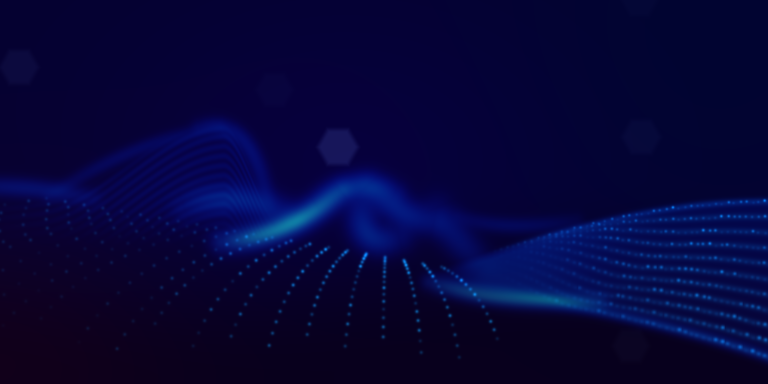
Reproduce this background procedurally as a Shadertoy shader.

```glsl
// A dark navy backdrop with a blurred luminous wave running across it.
// Soft folds are glows around Bezier curves; the right sheet and the central
// fan are loops of small beads; faint hexagons float above as bokeh.
const vec3 NAVY = vec3(0.018, 0.005, 0.19), INDIGO = vec3(0.024, 0.0, 0.235);
const vec3 DUSK = vec3(0.03, 0.0, 0.112), PLUM = vec3(0.035, 0.0, -0.01);
const vec3 TEAL = vec3(0.05, 0.21, 0.06), BEAD = vec3(0.02, 0.44, 0.62);
const vec3 BOKEH = vec3(0.065, 0.085, 0.12);
const int CURVE_STEPS = 14, SHEET_STRANDS = 11, FAN_STRANDS = 22, FAN_BEADS = 15;
const float SHEET_START = 1.15, BEAD_SPACING = 0.016, BEAD_RADIUS = 0.0046;

float hash(vec2 p) { return fract(sin(dot(p, vec2(127.1, 311.7))) * 43758.5); }

float bell(float d, float width) { return exp(-d * d / (width * width)); }

// Soft glow around a quadratic Bezier curve, dimmer towards both ends
float ribbon(vec2 p, vec2 a, vec2 b, vec2 c, float width) {
    float nearest = 1e3, along = 0.0, n = float(CURVE_STEPS);
    vec2 prev = a;
    for (int i = 1; i <= CURVE_STEPS; i++) {
        float t = float(i) / n;
        vec2 next = mix(mix(a, b, t), mix(b, c, t), t), seg = next - prev;
        float h = clamp(dot(p - prev, seg) / dot(seg, seg), 0.0, 1.0);
        float d = length(p - prev - seg * h);
        if (d < nearest) { nearest = d; along = t + (h - 1.0) / n; }
        prev = next;
    }
    return bell(nearest, width) * mix(0.4, 1.0, 4.0 * along * (1.0 - along));
}

// Flat-topped hexagon with a soft edge
float hexagon(vec2 p, float x, float y, float apothem) {
    vec2 q = abs(p - vec2(x, y));
    return smoothstep(0.01, -0.008, max(q.y, 0.866 * q.x + 0.5 * q.y) - apothem);
}

vec3 backdrop(vec2 p) {
    vec3 col = mix(NAVY, INDIGO, bell(length((p - vec2(0.9, 0.58)) * vec2(0.7, 1.0)), 0.42));
    col = mix(DUSK, col, smoothstep(0.05, 0.5, p.y + 0.04 * sin(3.0 * p.x)));
    col += PLUM * bell(length(p - vec2(0.0, 0.05)), 0.45);
    return col + vec3(-0.014, 0.012, 0.0) * bell(length(p - vec2(1.85, 0.9)), 0.55);
}

// Blue for faint light, turning to cyan as it grows
vec3 glowColour(float g) {
    return vec3(-0.012 * min(g, 1.0), g * (0.06 + 0.13 * g), 0.42 - 0.42 * exp(-1.6 * g));
}

// Translucent striped hump on the left
float hump(vec2 p) {
    float top = 0.48 + 0.195 * smoothstep(0.1, 0.57, p.x) - 0.24 * smoothstep(0.58, 0.73, p.x);
    float depth = top - p.y;
    float mask = smoothstep(-0.01, 0.03, depth) * smoothstep(0.34, 0.5, p.y);
    mask *= smoothstep(0.74, 0.64, p.x) * smoothstep(-0.2, 0.45, p.x);
    return mask * (0.7 + 0.3 * cos(250.0 * depth + 30.0 * p.x));
}

// Upper and lower edge heights of the right sheet, s from 0 to 1
vec2 sheetEdges(float s) {
    return vec2(0.3 + 0.175 * sin(1.571 * s), 0.25 - 0.18 * s * s - 0.02 * sin(3.14 * s));
}

// Strands peel off the upper edge and spread to fill the sheet
float strandHeight(float x, float lane) {
    float s = (x - SHEET_START) / (2.0 - SHEET_START), leave = 0.35 - 0.45 * lane;
    vec2 edges = sheetEdges(s);
    return mix(edges.x, edges.y, lane * smoothstep(leave, leave + 0.5, s));
}

float sheetBeads(vec2 p) {
    float sum = 0.0, cell = floor(p.x / BEAD_SPACING);
    for (int i = 0; i < SHEET_STRANDS; i++) {
        float k = float(i), lane = k / float(SHEET_STRANDS - 1), glint = hash(vec2(cell, k));
        float x = (cell + 0.35 + 0.3 * hash(vec2(k, cell))) * BEAD_SPACING;
        float y = strandHeight(x, lane) + 0.006 * (glint - 0.5);
        float strength = (0.15 + 1.1 * glint * glint) * mix(1.0, 0.6, lane);
        sum += strength * bell(length(p - vec2(x, y)), BEAD_RADIUS * (0.8 + 0.4 * lane));
        sum += 0.24 * bell(p.y - strandHeight(p.x, lane), 0.009);
    }
    return sum * smoothstep(SHEET_START + 0.1, 1.85, p.x);
}

// Beaded strands hooking over and falling from the central folds
float fanBeads(vec2 p) {
    float sum = 0.0;
    for (int i = 0; i < FAN_STRANDS; i++) {
        float k = float(i), dim = mix(1.15, 0.25, smoothstep(5.0, 12.0, k));
        vec2 root = vec2(1.15 - 0.049 * k, 0.305 + 0.0085 * k);
        vec2 reach = vec2(0.145 - 0.05 * k, -0.18 - 0.08 * hash(vec2(k, 3.0)) - 0.004 * k);
        for (int j = 0; j < FAN_BEADS; j++) {
            float t = pow(float(j) / float(FAN_BEADS - 1), 1.25);
            vec2 bead = root + reach * t * vec2(1.4 - 0.4 * t, 0.55 + 0.45 * t);
            float glint = 0.25 + 0.85 * hash(vec2(k, float(j)));
            sum += dim * glint * (1.0 - 0.5 * t) * bell(length(p - bead), BEAD_RADIUS);
        }
    }
    return sum;
}

void mainImage(out vec4 fragColor, in vec2 fragCoord) {
    vec2 p = fragCoord / iResolution.xy * vec2(2.0, 1.0);
    // Left hump and its rim
    float glow = 0.24 * hump(p);
    glow += 0.45 * ribbon(p, vec2(-0.1, 0.513), vec2(0.08, 0.52), vec2(0.24, 0.485), 0.024);
    glow += 0.28 * ribbon(p, vec2(0.13, 0.49), vec2(0.34, 0.63), vec2(0.57, 0.67), 0.018);
    glow += 0.42 * ribbon(p, vec2(0.52, 0.67), vec2(0.66, 0.7), vec2(0.7, 0.46), 0.022);
    glow += 0.6 * ribbon(p, vec2(0.48, 0.46), vec2(0.6, 0.51), vec2(0.77, 0.44), 0.036);
    // Central folds
    float streak = ribbon(p, vec2(0.58, 0.37), vec2(0.75, 0.385), vec2(0.89, 0.5), 0.032);
    glow += 1.1 * streak;
    glow += 0.6 * ribbon(p, vec2(0.82, 0.47), vec2(0.92, 0.55), vec2(1.03, 0.5), 0.03);
    glow += 0.65 * ribbon(p, vec2(0.96, 0.52), vec2(1.03, 0.44), vec2(1.13, 0.42), 0.036);
    glow += 0.75 * ribbon(p, vec2(0.94, 0.48), vec2(0.93, 0.35), vec2(1.04, 0.38), 0.038);
    glow += 0.42 * ribbon(p, vec2(1.14, 0.46), vec2(1.17, 0.39), vec2(1.26, 0.31), 0.04);
    glow += 0.28 * ribbon(p, vec2(1.2, 0.435), vec2(1.31, 0.395), vec2(1.5, 0.425), 0.02);
    // Right sheet body and edges
    float s = (p.x - SHEET_START) / (2.0 - SHEET_START);
    vec2 rise = p.y - sheetEdges(s);
    float body = smoothstep(0.01, -0.02, rise.x) * smoothstep(-0.01, 0.02, rise.y);
    glow += body * smoothstep(-0.1, 0.2, s) * (0.18 + 0.35 * bell(s - 0.22, 0.25));
    glow += (0.45 * bell(rise.y, 0.016) + 0.22 * bell(rise.x, 0.01)) * smoothstep(0.1, 0.4, s);
    float lip = ribbon(p, vec2(1.12, 0.265), vec2(1.28, 0.21), vec2(1.56, 0.215), 0.024);
    glow += 0.7 * lip;
    // Floating bokeh
    float bokeh = hexagon(p, 0.88, 0.617, 0.045) + 0.4 * hexagon(p, 0.05, 0.825, 0.043);
    bokeh += 0.25 * hexagon(p, 1.67, 0.643, 0.043) + 0.15 * hexagon(p, 0.715, 0.766, 0.041);
    bokeh += 0.2 * hexagon(p, 1.643, 0.099, 0.041) + 0.15 * hexagon(p, 1.665, 1.0, 0.04);

    vec3 col = backdrop(p) + glowColour(glow) + BOKEH * bokeh;
    col += TEAL * (streak * streak + 0.6 * lip * lip);
    col += BEAD * (0.75 * sheetBeads(p) + fanBeads(p));
    fragColor = vec4(clamp(col, 0.0, 1.0), 1.0);
}
```
